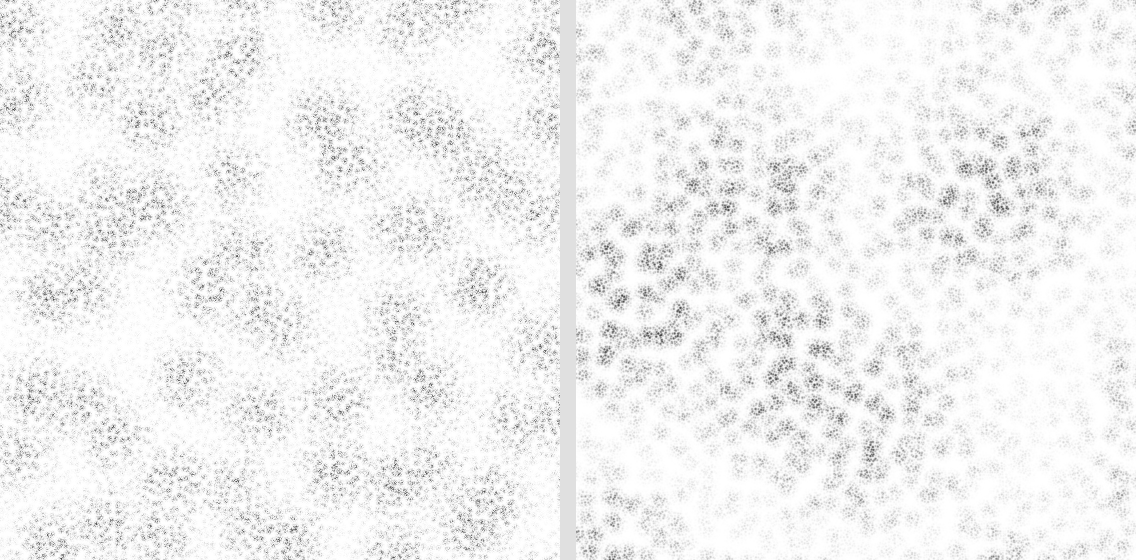
Left: the whole. Right: its middle third, enlarged.
Give the GLSL for this texture, as a three.js fragment shader.

```glsl
// Pale paper dusted with grey ink: soft round clouds filled with tiny specks.
// Three layers of cellular bumps (clouds, specks, grain) are multiplied,
// with the clouds bent by gradient noise, then toned into ink on white.

varying vec2 vUv;

const vec3 PAPER_COLOR = vec3(1.0);
const vec3 INK_COLOR = vec3(0.0);
const float INK_DENSITY = 2.2;
const float GAP_DUST = 0.05; // share of ink left between the clouds

// Cells across the canvas for each layer
const float CLOUD_CELLS = 8.0;
const float SPECK_CELLS = 90.0;
const float GRAIN_CELLS = 700.0;

// Higher values make smaller, more separate marks
const float CLOUD_FALLOFF = 5.5;
const float SPECK_FALLOFF = 6.0;
const float GRAIN_FALLOFF = 4.0;

// How much single marks differ in strength, 0 to 1
const float CLOUD_VARIATION = 0.3;
const float SPECK_VARIATION = 0.7;
const float GRAIN_VARIATION = 0.9;

// Irregularity of the cloud outlines, in cloud cells
const float WARP_CELLS = 24.0;
const float WARP_AMOUNT = 0.16;

// Three random values from 0 to 1 per lattice point
vec3 hash3(vec2 p) {
  vec3 q = fract(p.xyx * vec3(0.1031, 0.1030, 0.0973));
  q += dot(q, q.yxz + 33.33);
  return fract((q.xxy + q.yzz) * q.zyx);
}

float cornerGradient(vec2 cell, vec2 corner, vec2 local) {
  return dot(hash3(cell + corner).xy * 2.0 - 1.0, local - corner);
}

float gradientNoise(vec2 p) {
  vec2 cell = floor(p);
  vec2 f = fract(p);
  vec2 w = f * f * f * (f * (f * 6.0 - 15.0) + 10.0);
  float low = mix(cornerGradient(cell, vec2(0.0, 0.0), f),
                  cornerGradient(cell, vec2(1.0, 0.0), f), w.x);
  float high = mix(cornerGradient(cell, vec2(0.0, 1.0), f),
                   cornerGradient(cell, vec2(1.0, 1.0), f), w.x);
  return mix(low, high, w.y);
}

// Strongest of the smooth bumps around scattered points of random strength
float cellBumps(vec2 p, float falloff, float variation) {
  vec2 cell = floor(p);
  vec2 f = fract(p);
  float strongest = 0.0;
  for (int y = -1; y <= 1; y++) {
    for (int x = -1; x <= 1; x++) {
      vec2 neighbor = vec2(float(x), float(y));
      vec3 random = hash3(cell + neighbor);
      vec2 toPoint = neighbor + random.xy - f;
      float strength = 1.0 - variation * random.z;
      strongest = max(strongest, strength * exp(-falloff * dot(toPoint, toPoint)));
    }
  }
  return strongest;
}

void main() {
  // Clouds with uneven outlines
  vec2 warpPos = vUv * WARP_CELLS;
  vec2 warp = vec2(gradientNoise(warpPos + 17.0), gradientNoise(warpPos + 71.0));
  vec2 cloudPos = vUv * CLOUD_CELLS + warp * WARP_AMOUNT + 5.0;
  float clouds = cellBumps(cloudPos, CLOUD_FALLOFF, CLOUD_VARIATION);
  clouds = mix(GAP_DUST, 1.0, clouds);

  // Specks, broken up by fine grain
  float specks = cellBumps(vUv * SPECK_CELLS + 131.0, SPECK_FALLOFF, SPECK_VARIATION);
  float grain = cellBumps(vUv * GRAIN_CELLS + 307.0, GRAIN_FALLOFF, GRAIN_VARIATION);

  // Tone curve keeps the darkest marks from clipping
  float ink = 1.0 - exp(-INK_DENSITY * clouds * specks * grain);
  gl_FragColor = vec4(mix(PAPER_COLOR, INK_COLOR, ink), 1.0);
}
```
